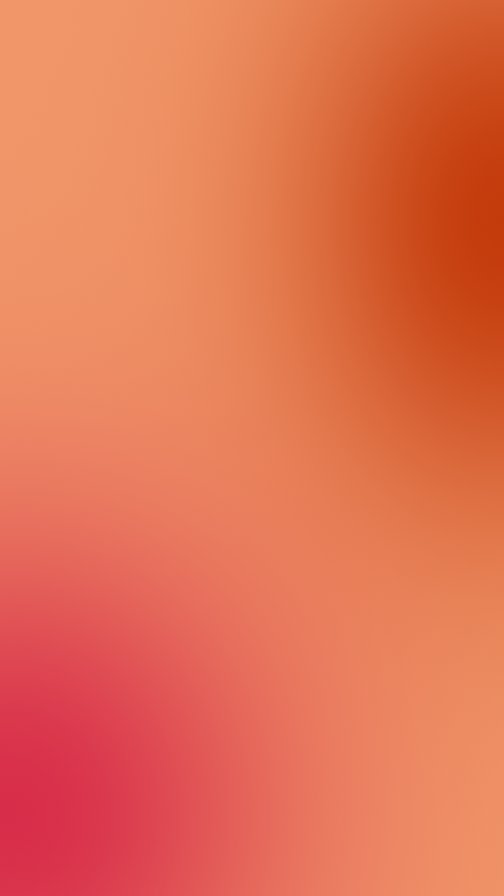
Give the GLSL for this background, as a WebGL 1 fragment shader.

```glsl
precision mediump float;
// Soft peach backdrop with a burnt orange glow at the right and a crimson glow at the lower left.

uniform vec2 u_resolution;

#define PEACH vec3(0.943, 0.590, 0.412)
#define ORANGE vec3(0.768, 0.232, 0.045)
#define CRIMSON vec3(0.847, 0.178, 0.290)
#define ORANGE_CENTER vec2(1.0, 0.755)
#define ORANGE_RADIUS vec2(0.42, 0.335)
#define CRIMSON_CENTER vec2(0.02, 0.09)
#define CRIMSON_RADIUS vec2(0.55, 0.326)
#define DITHER (1.0 / 255.0)

// Elliptical Gaussian falloff: 1 at the center, 1/e at the radius.
float glow(vec2 uv, vec2 center, vec2 radius) {
  vec2 d = (uv - center) / radius;
  return exp(-dot(d, d));
}

float hash(vec2 p) {
  vec2 q = fract(p * vec2(0.1031, 0.1137));
  q += dot(q, q.yx + 19.19);
  return fract(q.x * q.y);
}

void main() {
  vec2 uv = gl_FragCoord.xy / u_resolution;

  // Blend both glows over the base.
  vec3 color = PEACH;
  color = mix(color, ORANGE, glow(uv, ORANGE_CENTER, ORANGE_RADIUS));
  color = mix(color, CRIMSON, glow(uv, CRIMSON_CENTER, CRIMSON_RADIUS));

  // Faint dither against banding.
  color += (hash(gl_FragCoord.xy) - 0.5) * DITHER;

  gl_FragColor = vec4(color, 1.0);
}
```
